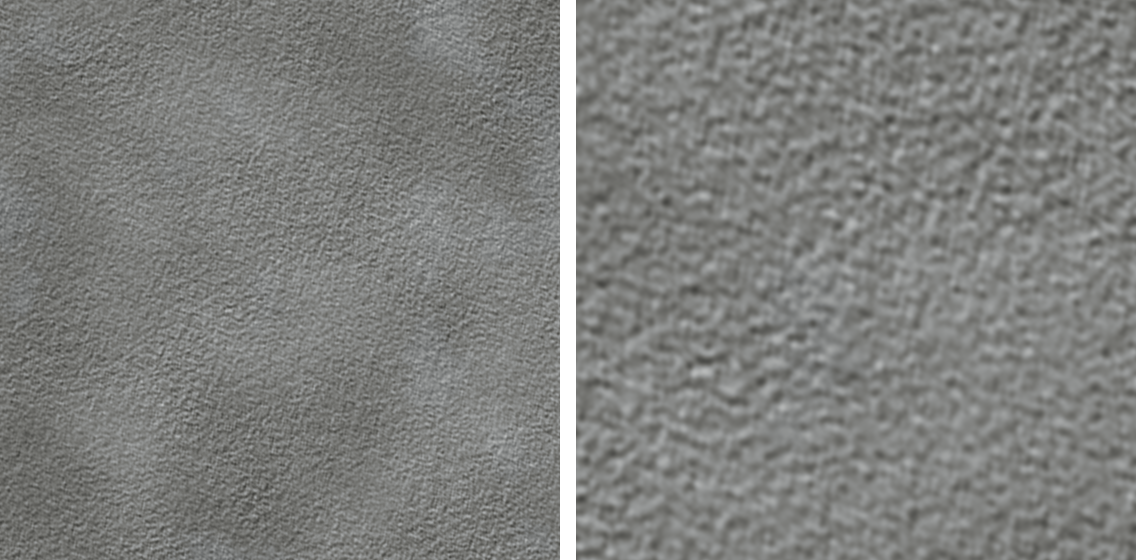
Left: the whole. Right: its middle third, enlarged.
This texture is drawn by a Shadertoy shader. Its source:

```glsl
// Fine-grained grey stone with soft cloudy patches and a lightly embossed surface.

float hash(vec2 cell) {
    return fract(sin(dot(cell, vec2(127.1, 311.7))) * 43758.5453);
}

float valueNoise(vec2 p) {
    vec2 cell = floor(p), f = fract(p);
    f = f * f * (3.0 - 2.0 * f);
    return mix(mix(hash(cell), hash(cell + vec2(1, 0)), f.x),
               mix(hash(cell + vec2(0, 1)), hash(cell + vec2(1, 1)), f.x), f.y);
}

mat2 rotation(float angle) {
    float c = cos(angle), s = sin(angle);
    return mat2(c, s, -s, c);
}

// Layered noise for the broad stains, roughly 0 to 1
float clouds(vec2 p) {
    float sum = 0.0, weight = 0.5;
    for (int octave = 0; octave < 5; octave++) {
        sum += weight * valueNoise(p);
        p = rotation(0.65) * p * 2.03 + 17.3;
        weight *= 0.5;
    }
    return sum;
}

// Height of the grainy surface, in two turned layers to hide the lattice
float grainHeight(vec2 uv) {
    return 0.6 * valueNoise(rotation(0.35) * uv * vec2(160.0, 185.0) + 31.0)
         + 0.4 * valueNoise(rotation(-0.6) * uv * 255.0 + 74.0);
}

void mainImage(out vec4 fragColor, in vec2 fragCoord) {
    vec2 uv = fragCoord / iResolution.y;

    // Broad stains, with a few paler patches
    float stain = clouds(uv * 5.5 + 3.7) - 0.485;
    float pale = smoothstep(0.58, 0.9, clouds(uv * 6.5 + 41.0));

    // Grain lit from the upper left, rougher in some places
    vec2 toLight = vec2(-0.0012, 0.0025);
    float relief = grainHeight(uv - toLight) - grainHeight(uv + toLight);
    float roughness = mix(0.17, 0.33, valueNoise(uv * 9.0 + 12.0));
    float speckle = valueNoise(rotation(1.1) * uv * 210.0 + 150.0) - 0.5;

    float tone = 0.478 + 0.19 * stain + 0.07 * pale + roughness * relief + 0.08 * speckle;

    // Dark grains lean warm, pale ones cool
    vec3 tint = mix(vec3(0.002, 0.003, -0.011), vec3(-0.004, 0.004, 0.002),
                    smoothstep(0.42, 0.6, tone + 0.3 * pale));
    fragColor = vec4(tone + tint, 1.0);
}
```
